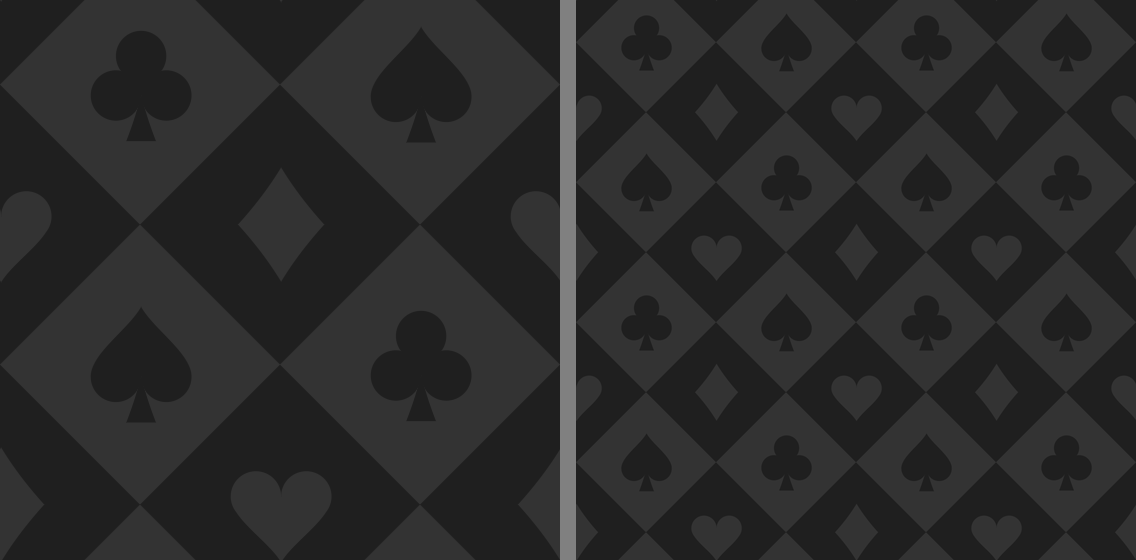
Left, the tile; right, the same tile 2 across and 2 down.
A Shadertoy shader for this pattern:

```glsl
// Harlequin check of light and dark diamonds, each holding a card suit in the
// opposite tone. Two interleaved diagonal grids are built with floor; the suits
// are signed fields, positive inside, made from circles and width profiles.

const float CELLS = 2.0;                    // diamonds across and down
const vec2  GRID_ORIGIN = vec2(0.5, 0.698); // centre of the first light diamond, in cells
const vec3  DARK  = vec3(0.122);
const vec3  LIGHT = vec3(0.200);

// Suit sizes, in cells
const float SUIT_SHIFT  = 0.004;
const float LOBE_RADIUS = 0.090;
const float SPADE_LOBE  = -0.044;           // height of the lobe centres
const float SPADE_TIP   = 0.250;            // lobe centre to point
const float HEART_LOBE  = 0.029;
const float HEART_TIP   = 0.235;
const float CLUB_LOBE   = -0.039;
const float CLUB_RISE   = 0.141;            // side lobes to top lobe
const float STEM_LENGTH = 0.163;
const float STEM_WIDTH  = 0.050;
const float STEM_NECK   = 0.003;
const vec2  DIAMOND_HALF = vec2(0.154, 0.204);
const float DIAMOND_PINCH = 0.2;

float circle(vec2 p, vec2 centre, float radius) {
    return radius - length(p - centre);
}

// Two lobes below a point with softly S-shaped flanks; p.y = 0 at the lobe centres
float lobedPoint(vec2 p, float tip) {
    p.x = abs(p.x);
    float t = clamp(p.y / tip, 0.0, 1.0);
    float width = 2.0 * LOBE_RADIUS * (1.0 - 2.2 * t * t + 1.2 * t * t * t);
    float body = min((width - p.x) * 0.8, min(p.y, tip - p.y));
    return max(body, circle(p, vec2(LOBE_RADIUS, 0.0), LOBE_RADIUS));
}

// Flared foot hanging below p.y = 0, overlapping the lobes a little
float stem(vec2 p) {
    float t = clamp(-p.y / STEM_LENGTH, 0.0, 1.0);
    float width = STEM_NECK + STEM_WIDTH * pow(t, 1.25);
    return min(width - abs(p.x), min(0.03 - p.y, p.y + STEM_LENGTH));
}

float spade(vec2 p) {
    p.y -= SPADE_LOBE;
    return max(lobedPoint(p, SPADE_TIP), stem(p));
}

float heart(vec2 p) {
    return lobedPoint(vec2(p.x, HEART_LOBE - p.y), HEART_TIP);
}

float club(vec2 p) {
    p.y -= CLUB_LOBE;
    vec2 q = vec2(abs(p.x), p.y);
    float lobes = max(circle(q, vec2(LOBE_RADIUS, 0.0), LOBE_RADIUS),
                      circle(q, vec2(0.0, CLUB_RISE), LOBE_RADIUS));
    float core = min(q.y, LOBE_RADIUS * (1.0 - q.y / CLUB_RISE) - q.x);
    return max(max(lobes, core), stem(p));
}

float diamond(vec2 p) {
    vec2 q = abs(p) / DIAMOND_HALF;
    float t = min(q.y, 1.0);
    float width = (1.0 - t) * (1.0 - DIAMOND_PINCH * t);
    return min((width - q.x) * DIAMOND_HALF.x * 0.8, DIAMOND_HALF.y - abs(p.y));
}

// Alternate suits in a checkerboard
bool isEven(vec2 id) {
    return mod(id.x + id.y, 2.0) < 0.5;
}

float coverage(float field, float pixel) {
    return smoothstep(-0.7 * pixel, 0.7 * pixel, field);
}

void mainImage(out vec4 fragColor, in vec2 fragCoord) {
    vec2 grid = fragCoord / iResolution.xy * CELLS - GRID_ORIGIN;
    float pixel = CELLS / min(iResolution.x, iResolution.y);
    vec2 shift = vec2(SUIT_SHIFT, 0.0);

    // Light diamonds with dark spades and clubs
    vec2 lightId = floor(grid + 0.5);
    vec2 p = grid - lightId;
    float tile = coverage((0.5 - abs(p.x) - abs(p.y)) * 0.7071, pixel);
    float blackSuit = isEven(lightId) ? spade(p - shift) : club(p - shift);

    // Dark diamonds, half a cell away, with light diamonds and hearts
    vec2 darkId = floor(grid + 1.0);
    vec2 q = grid + 0.5 - darkId;
    float redSuit = isEven(darkId) ? diamond(q - shift) : heart(q - shift);

    float tone = mix(coverage(redSuit, pixel), 1.0 - coverage(blackSuit, pixel), tile);
    fragColor = vec4(mix(DARK, LIGHT, tone), 1.0);
}
```
